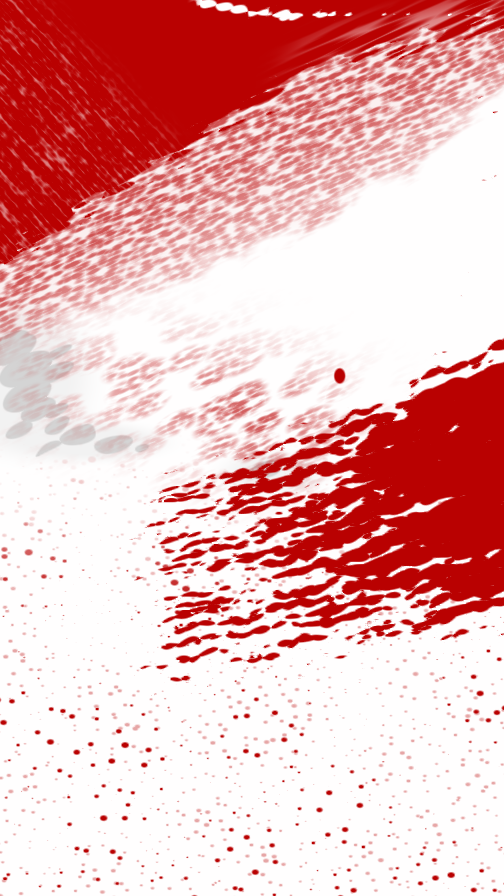
Reproduce this background procedurally as a Shadertoy shader.

```glsl
#define INK vec3(0.725, 0.005, 0.005)
#define PAPER vec3(1.0, 0.998, 0.998)
#define ASH vec3(0.80, 0.80, 0.80)
#define HEIGHT 1.7778
#define BAND_SLOPE 0.42
#define WASH_STRENGTH 0.62
#define SCRATCH_STRENGTH 0.5

vec2 hash2(vec2 p) {
    vec2 q = vec2(dot(p, vec2(127.1, 311.7)), dot(p, vec2(269.5, 183.3)));
    return fract(sin(q) * 43758.55);
}

// Cellular noise: distance to the nearest scattered point
float cell(vec2 p) {
    vec2 base = floor(p), f = fract(p);
    float nearest = 4.0;
    for (int j = -1; j <= 1; j++)
        for (int i = -1; i <= 1; i++) {
            vec2 g = vec2(i, j);
            vec2 d = g + hash2(base + g) - f;
            nearest = min(nearest, dot(d, d));
        }
    return sqrt(nearest);
}

// Smooth coverage of the region where f is positive
float cover(float f) {
    float w = clamp(fwidth(f), 0.001, 0.15);
    return smoothstep(-w, w, f);
}

float blob(vec2 p, vec2 center, vec2 radius) {
    vec2 d = (p - center) / radius;
    return exp(-dot(d, d));
}

// Lower borders of the solid stroke and of its pale wash
float solidEdge(float x) { return 1.25 + 0.65 * x - 0.4 * max(x - 0.6, 0.0); }
float washEdge(float x) { return 1.07 + 0.4 * x + 0.33 * max(x - 0.65, 0.0); }

// Pale dry-brush wash under the solid stroke, with a faint trail below it
float washInk(vec2 p, float rough) {
    float t = p.y - BAND_SLOPE * p.x;
    float weave = 0.04 * sin(t * 260.0 + 3.0 * sin(p.x * 9.0))
                + 0.03 * sin((p.x + 0.5 * p.y) * 170.0);
    float grain = 0.5 * cell(vec2(p.x * 48.0, t * 80.0))
                + 0.5 * cell(vec2(p.x * 19.0, t * 120.0)) + weave;
    float speckle = 1.0 - smoothstep(0.2, 0.68, grain);
    float above = p.y - washEdge(p.x);
    float depth = above / (solidEdge(p.x) - washEdge(p.x));
    float body = smoothstep(-0.02, 0.04, above + (rough - 0.5) * 0.07);
    body *= mix(0.5, 1.0, smoothstep(0.0, 0.8, depth));
    float trail = 0.6 * blob(p, vec2(0.3, 1.02), vec2(0.24, 0.1))
                + 0.9 * blob(p, vec2(0.52, 0.93), vec2(0.17, 0.1));
    trail *= 1.0 - smoothstep(0.3, 0.6, rough);
    return WASH_STRENGTH * (body * (0.1 + speckle) + trail * speckle * (1.0 - body));
}

// Solid upper stroke: x is coverage, y is paper showing through
vec2 solidStroke(vec2 p, float rough) {
    float t = p.y - 0.45 * p.x;
    float bristle = cell(vec2(p.x * 7.0, t * 75.0));
    float ragged = cell(vec2(p.x * 26.0, t * 45.0));
    float inside = p.y - solidEdge(p.x);
    float border = inside + (rough - 0.5) * 0.05 + (0.5 - bristle) * 0.045 + (0.5 - ragged) * 0.03;

    // Scratches run down to the right through the left part
    float along = dot(p, vec2(0.68, -0.73)), across = dot(p, vec2(0.73, 0.68));
    float scratch = 0.6 * cell(vec2(along * 9.0, across * 130.0))
                  + 0.4 * cell(vec2(along * 60.0, across * 90.0));
    float worn = smoothstep(-0.02, 0.14, 0.12 - p.x - (p.y - HEIGHT) * 0.936);
    float paper = SCRATCH_STRENGTH * worn * smoothstep(0.42, 0.85, scratch);

    // Broken bristle marks in the right tail and a gash along the top
    float tail = smoothstep(0.5, 0.75, p.x);
    paper += 0.55 * tail * smoothstep(0.35, 0.75, bristle) * (1.0 - smoothstep(0.02, 0.1, inside));
    float gashY = HEIGHT - 0.2 * clamp(p.x - 0.38, 0.0, 0.15);
    float gash = 0.010 - abs(p.y - gashY) - 0.022 * (ragged - 0.3) - 0.012 * tail;
    paper = max(paper, cover(gash) * smoothstep(0.37, 0.4, p.x));
    return vec2(cover(border), clamp(paper, 0.0, 1.0));
}

// Fan of broken streaks that thickens toward the right edge
float splash(vec2 p) {
    float slope = mix(0.2, 0.38, smoothstep(0.45, 1.1, p.y));
    float v = p.y + slope * (1.0 - p.x);
    v += 0.003 * sin(p.x * 41.0 + v * 30.0) + 0.002 * sin(p.x * 97.0 - v * 60.0);
    float streak = 1.0 - 0.6 * cell(vec2(p.x * 5.0, v * 45.0))
                 - 0.4 * cell(vec2(p.x * 30.0, v * 60.0));
    float reach = clamp((p.x - 0.2) / 0.75, 0.0, 1.0);
    float band = smoothstep(0.38, 0.6, v) * (1.0 - smoothstep(1.0, 1.17, v));
    float core = smoothstep(0.45, 0.8, v);
    float limit = 0.71 - 0.57 * reach * reach * core + 0.8 * (1.0 - band)
                + 0.35 * (1.0 - smoothstep(0.2, 0.36, p.x));
    return cover(streak - limit);
}

void mainImage(out vec4 fragColor, in vec2 fragCoord) {
    vec2 p = fragCoord / iResolution.xy * vec2(1.0, HEIGHT);
    float rough = cell(vec2(p.x * 11.0, (p.y - BAND_SLOPE * p.x) * 22.0));
    vec3 color = PAPER;

    // Grey smudges
    float smudge = blob(p, vec2(0.03, 1.03), vec2(0.14, 0.13))
                 + 0.8 * blob(p, vec2(0.2, 0.9), vec2(0.13, 0.035))
                 + 0.8 * blob(p, vec2(0.54, 0.84), vec2(0.1, 0.04));
    color = mix(color, ASH, 0.25 * smoothstep(0.1, 0.6, smudge));
    color = mix(color, ASH, 0.8 * cover(smudge - 0.35 - rough * 0.8));

    // Wash, then faint and strong specks on the lower paper
    color = mix(color, INK, clamp(washInk(p, rough), 0.0, 1.0));
    float low = 1.0 - smoothstep(0.5, 0.95, p.y);
    float faint = cover(0.17 - 0.22 * cell(p * 6.0) - cell(p * vec2(30.0, 42.0)));
    float strong = cover(0.16 - 0.28 * cell(p * 4.0 + 7.0) - cell(p * vec2(19.0, 25.0) + 3.0));
    color = mix(color, INK, low * max(0.35 * faint, strong));

    // Streaks, one heavy drop and the solid stroke
    color = mix(color, INK, splash(p));
    color = mix(color, INK, cover(0.012 - length((p - vec2(0.674, 1.032)) * vec2(1.1, 0.8))));
    vec2 stroke = solidStroke(p, rough);
    color = mix(color, mix(INK, PAPER, stroke.y), stroke.x);
    fragColor = vec4(color, 1.0);
}
```
